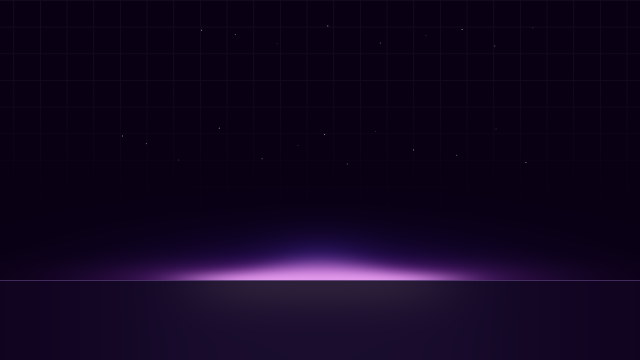
Write a Shadertoy shader that draws this background.

```glsl
// A violet glow rising behind a flat horizon under a dark, faintly gridded sky.
// The glow is a stack of stretched gaussian lobes blended from dim to bright;
// grid, horizon and stars use pixel coverage, so they stay smooth at any size.

// Share of a pixel covered by a line of the given width at signed distance d.
float lineCoverage(float d, float width, float pixel) {
    float low = max(d - 0.5 * pixel, -0.5 * width);
    float high = min(d + 0.5 * pixel, 0.5 * width);
    return max(high - low, 0.0) / pixel;
}

// Signed distance to the nearest of evenly repeated lines.
float repeatLine(float x, float spacing) {
    return (fract(x / spacing + 0.5) - 0.5) * spacing;
}

float lobe(vec2 q, vec2 radius) {
    q /= radius;
    return exp(-dot(q, q));
}

// A band of jittered stars spread between two x positions.
float starBand(vec2 p, vec2 span, float height, float spread, int count, float pixel) {
    float light = 0.0;
    for (int i = 0; i < count; i++) {
        float k = float(i);
        float x = mix(span.x, span.y, k / float(count - 1)) + 0.03 * sin(k * 5.3);
        float y = height + spread * sin(k * 2.4 + 0.6);
        float disc = clamp((0.0014 - length(p - vec2(x, y))) / pixel + 0.5, 0.0, 1.0);
        light += disc * (0.4 + 0.25 * sin(k * 2.1 + 1.0));
    }
    return light;
}

vec3 skyGlow(vec3 color, vec2 q) {
    color = mix(color, vec3(0.11, 0.04, 0.30), 0.9 * lobe(q, vec2(0.52, 0.12)));
    color = mix(color, vec3(0.22, 0.12, 0.52), 0.7 * lobe(q, vec2(0.15, 0.095)));
    color = mix(color, vec3(0.50, 0.16, 0.60), 0.92 * lobe(q, vec2(0.47, 0.048)));
    // The bright core is flat at its ends and swells in the middle.
    float coreHeight = 0.022 + 0.022 * exp(-pow(q.x / 0.18, 2.0));
    float core = exp(-pow(abs(q.x) / 0.36, 4.0) - pow(q.y / coreHeight, 2.0));
    return mix(color, vec3(0.88, 0.60, 0.92), core);
}

vec3 floorColor(vec2 q) {
    vec3 color = mix(vec3(0.06, 0.012, 0.125), vec3(0.10, 0.05, 0.18),
                     exp(-pow(abs(q.x) / 0.6, 3.0)));
    float sheen = exp(-pow(abs(q.x) / 0.36, 4.0) - pow(q.y / 0.085, 2.0));
    return color + vec3(0.075, 0.075, 0.045) * sheen;
}

void mainImage(out vec4 fragColor, in vec2 fragCoord) {
    float pixel = 1.0 / iResolution.y;
    vec2 p = fragCoord * pixel;
    float aspect = iResolution.x * pixel;
    float horizon = 0.221;
    vec2 q = p - vec2(0.5 * aspect, horizon);

    // Sky with a grid that fades toward the horizon.
    vec3 sky = vec3(0.036, 0.0, 0.078);
    float grid = max(lineCoverage(repeatLine(p.x - 0.0382, 0.07407), 0.0023, pixel),
                     lineCoverage(repeatLine(p.y - 0.9988, 0.07407), 0.0023, pixel));
    sky += vec3(0.048, 0.045, 0.055) * grid * smoothstep(0.38, 0.85, p.y);
    sky = skyGlow(sky, q);

    // Two bands of stars.
    float stars = starBand(p, vec2(0.56, 1.51), 0.90, 0.028, 9, pixel)
                + starBand(p, vec2(0.34, 1.44), 0.594, 0.05, 13, pixel);
    sky += vec3(0.8, 0.85, 0.85) * stars;

    // Floor and the thin horizon line.
    float above = clamp(q.y / pixel + 0.5, 0.0, 1.0);
    vec3 color = mix(floorColor(q), sky, above);
    color = mix(color, vec3(0.36, 0.26, 0.50), 0.75 * lineCoverage(q.y, 0.0023, pixel));

    fragColor = vec4(color, 1.0);
}
```
